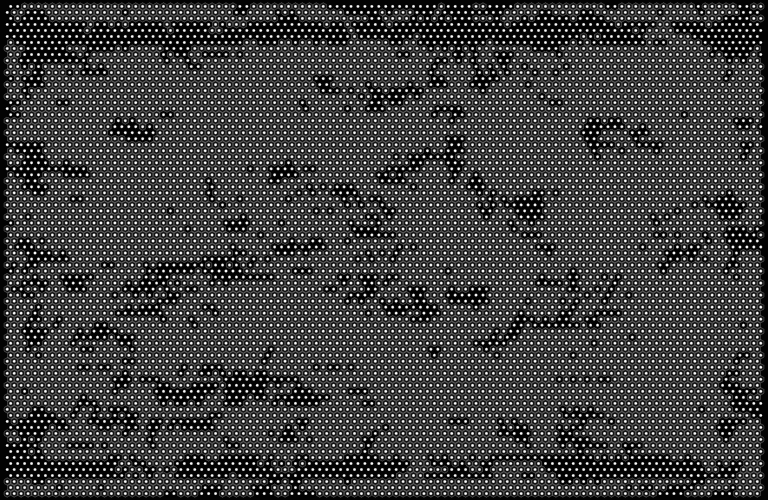
This pattern is drawn by a Shadertoy shader. Its source:

```glsl
// Honeycomb mesh of white dots in thin grey hexagons, with worn dark patches and a dark frame band
#define PITCH 0.01389         // dot spacing, in canvas heights
#define COLS 109.0            // dots per row
#define ROWS 82.0             // rows of dots
#define DOT_RADIUS 0.195      // in dot spacings
#define LINE_HALF 0.07        // half width of a shared cell wall
#define DOT_COLOR vec3(0.98)
#define LINE_COLOR vec3(0.42)
#define FILL_COLOR vec3(0.07)
#define BACK_COLOR vec3(0.01)
#define WEAR_LEVEL 0.69       // higher leaves fewer dark cells
#define FRAME_DEPTH 3.7       // band distance from the outer dots

const vec2 LATTICE = vec2(1.0, 1.7320508);
const vec2 EXTENT = vec2(COLS - 0.5, (ROWS - 1.0) * 0.8660254);

float hash(vec2 p) {
    vec3 q = fract(vec3(p.xyx) * 0.1031);
    q += dot(q, q.yzx + 33.33);
    return fract((q.x + q.y) * q.z);
}

float valueNoise(vec2 p) {
    vec2 i = floor(p), f = fract(p);
    f = f * f * (3.0 - 2.0 * f);
    return mix(mix(hash(i), hash(i + vec2(1, 0)), f.x),
               mix(hash(i + vec2(0, 1)), hash(i + vec2(1, 1)), f.x), f.y);
}

// Centre of the hexagon that holds p
vec2 cellCentre(vec2 p) {
    vec2 a = round(p / LATTICE) * LATTICE;
    vec2 b = (round(p / LATTICE - 0.5) + 0.5) * LATTICE;
    return dot(p - a, p - a) < dot(p - b, p - b) ? a : b;
}

float insideGrid(vec2 c) {
    vec2 d = abs(c - 0.5 * EXTENT) - 0.5 * EXTENT;
    return step(max(d.x, d.y), 0.2);
}

// 1 for a cell with its outline, 0 for a worn dark one
float litCell(vec2 c) {
    vec2 id = round(c * vec2(2.0, 1.1547005));
    float wear = 0.5 * valueNoise(c / vec2(11.0, 6.0) + 17.3)
               + 0.5 * valueNoise(c / vec2(3.2, 1.6) + 5.7)
               + 0.25 * (hash(id + 91.0) - 0.5);

    // Frame: strong along top and bottom, faint down the sides
    vec2 rim = min(c, EXTENT - c);
    vec2 band = 1.0 - smoothstep(1.0, 2.2, abs(rim - FRAME_DEPTH));
    wear += 0.32 * band.y + 0.13 * band.x;

    // Darker upper corners and a worn lower left
    vec2 corner = vec2(rim.x, EXTENT.y - c.y);
    wear += 0.22 * (1.0 - smoothstep(5.0, 12.0, max(corner.x, corner.y)));
    vec2 worn = (c / EXTENT - vec2(0.22, 0.2)) / vec2(0.2, 0.22);
    wear += 0.1 * exp(-dot(worn, worn));
    return insideGrid(c) * step(wear, WEAR_LEVEL);
}

void mainImage(out vec4 fragColor, in vec2 fragCoord) {
    vec2 p = (fragCoord - 0.5 * iResolution.xy) / (iResolution.y * PITCH) + 0.5 * EXTENT;
    float blur = 1.2 / (iResolution.y * PITCH);
    vec2 centre = cellCentre(p);
    vec2 q = p - centre;

    // Nearest wall and the direction of the cell behind it
    float reach = -1.0;
    vec2 toward = vec2(1.0, 0.0);
    for (int k = 0; k < 3; k++) {
        float angle = float(k) * 1.0471976;
        vec2 axis = vec2(cos(angle), sin(angle));
        float along = dot(q, axis);
        if (abs(along) > reach) {
            reach = abs(along);
            toward = along < 0.0 ? -axis : axis;
        }
    }
    float edge = 0.5 - reach;

    // Each cell owns the half of the wall on its side
    float own = clamp(0.5 + edge / blur, 0.0, 1.0);
    vec2 neighbour = cellCentre(centre + toward);
    float lit = mix(litCell(neighbour), litCell(centre), own);
    float overlap = min(LINE_HALF, edge + 0.5 * blur) - max(-LINE_HALF, edge - 0.5 * blur);
    float wall = clamp(overlap / blur, 0.0, 1.0);
    float dotMask = clamp(0.5 + (DOT_RADIUS - length(q)) / blur, 0.0, 1.0);

    vec3 color = mix(BACK_COLOR, mix(FILL_COLOR, LINE_COLOR, wall), lit);
    color = mix(color, DOT_COLOR, dotMask * insideGrid(centre));
    fragColor = vec4(color, 1.0);
}
```
